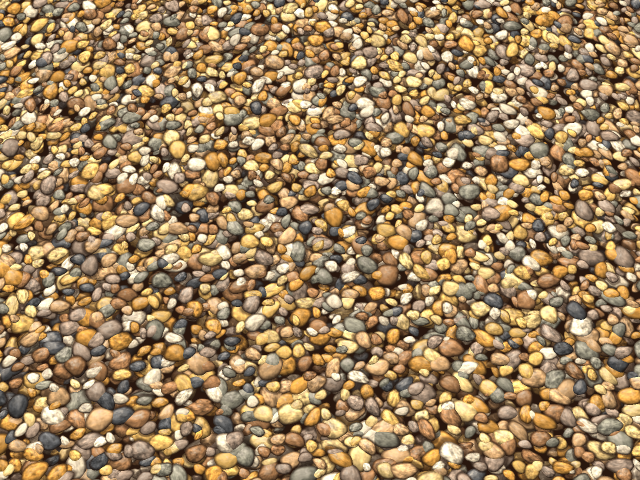
This texture is drawn by a Shadertoy shader. Its source:

```glsl
// A bed of wet river pebbles seen at a slant, smaller towards the top.
// Two layers of jittered, overlapping domes are searched for the topmost stone,
// which is then lit from above, shaded at its contacts and given a wet sheen.

#define ROWS 33.0         // stones per canvas height at the lower edge
#define PERSPECTIVE 0.4   // shrinkage from bottom to top
#define FORESHORTEN 1.1   // vertical squash of the ground
#define SIZE_MIN 0.50     // half length of the stones, in cells
#define SIZE_MAX 1.08
#define LAYER_DROP 0.85   // depth of the lower layer
#define EXPOSURE 1.17
#define SHEEN 0.42
#define GRAIN 0.30
#define AA 2              // samples per side of a pixel

const vec3 GAP = vec3(0.16, 0.09, 0.055);
const vec3 SKY = vec3(0.93, 0.87, 0.79);
const vec3 LIGHT = vec3(-0.20, 0.56, 0.80);

// Stone colours, ordered from warm to cool
const vec3 STONES[9] = vec3[9](
    vec3(0.88, 0.74, 0.48), vec3(0.84, 0.66, 0.36), vec3(0.76, 0.54, 0.25),
    vec3(0.74, 0.58, 0.40), vec3(0.60, 0.43, 0.28), vec3(0.88, 0.80, 0.67),
    vec3(0.60, 0.51, 0.43), vec3(0.50, 0.48, 0.41), vec3(0.30, 0.30, 0.30));

float hash(vec2 p) {
    return fract(sin(dot(p, vec2(12.9898, 78.233))) * 43758.5453);
}

float noise(vec2 p) {
    vec2 i = floor(p), f = fract(p);
    f = f * f * (3.0 - 2.0 * f);
    vec2 e = vec2(0.0, 1.0);
    return mix(mix(hash(i), hash(i + e.yx), f.x),
               mix(hash(i + e.xy), hash(i + e.yy), f.x), f.y);
}

mat2 rotation(float a) {
    float c = cos(a), s = sin(a);
    return mat2(c, s, -s, c);
}

// Colour of a stone, with veins and grain on its surface
vec3 stoneColor(vec2 id, vec2 q) {
    float patchShift = 0.22 * (noise(id * 0.11) - 0.5);
    float pick = clamp(hash(id + 6.1) + patchShift, 0.0, 0.999);
    vec3 color = STONES[int(pick * 8.6)];
    vec2 s = q + 7.0 * hash(id + 8.3);
    float grain = 0.6 * noise(s * 3.0) + 0.4 * noise(s * 8.0) - 0.5;
    float rough = 0.5 + 1.3 * hash(id + 4.9);
    return color * (0.88 + 0.24 * hash(id + 5.7)) * (1.0 + 2.0 * GRAIN * rough * grain);
}

vec3 pebbles(vec2 p) {
    float topHeight = -9.0, topRank = -9.0, topDist = 1.0, shadowRank = -9.0;
    vec2 topId = vec2(0.0), topQ = vec2(0.0), topSlope = vec2(0.0);

    // Find the topmost stone and the strongest nearby occluder
    for (int layer = 0; layer < 2; layer++) {
        vec2 g = p + float(layer) * vec2(217.37, 109.61);
        vec2 cell = floor(g);
        for (int j = -2; j <= 2; j++)
        for (int i = -2; i <= 2; i++) {
            vec2 id = cell + vec2(i, j);
            vec2 r = g - id - vec2(hash(id), hash(id + 1.7));
            float h = hash(id + 2.3);
            float size = mix(SIZE_MIN, SIZE_MAX, h * h);
            vec2 axes = size * vec2(1.0, mix(0.56, 0.92, hash(id + 3.1)));
            mat2 turn = rotation(2.5 * (hash(id + 9.7) - 0.5));
            vec2 q = (r * turn) / axes;
            q += 0.10 * sin(q.yx * 2.7 + 6.28 * vec2(h, hash(id + 7.9)));
            float d = length(q);
            float rank = hash(id + 11.3) - LAYER_DROP * float(layer);
            if (d < 1.0) {
                float height = rank + 0.5 * sqrt(1.0 - d * d);
                if (height > topHeight) {
                    topHeight = height;
                    topRank = rank;
                    topDist = d;
                    topId = id;
                    topQ = q;
                    topSlope = turn * q;
                }
            } else {
                shadowRank = max(shadowRank, rank - 1.8 * (d - 1.0));
            }
        }
    }
    if (topHeight < -8.0) return GAP;

    // Rounded normal with a slightly uneven skin
    vec2 skin = topQ * 3.5 + 9.0 * hash(topId);
    vec2 bump = vec2(noise(skin), noise(skin + 31.0)) - 0.5;
    float rise = sqrt(max(1.0 - topDist * topDist, 0.0));
    vec3 normal = normalize(vec3(topSlope * 0.85 + 0.45 * bump, rise + 0.3));

    // Daylight, dark rims and contact shadows
    vec3 light = normalize(LIGHT);
    float diffuse = max(dot(normal, light), 0.0);
    float rim = mix(0.38, 1.0, smoothstep(1.0, 0.74, topDist));
    float contact = mix(1.0, 0.42, smoothstep(0.0, 0.6, shadowRank - topRank));
    float open = rim * contact * mix(0.72, 1.0, smoothstep(-0.7, 0.2, topRank));
    vec3 color = stoneColor(topId, topQ) * (0.42 + 0.78 * diffuse) * EXPOSURE;
    color = mix(GAP * 0.8, color, open);

    // Wet reflection of the sky
    float mirror = max(dot(normal, normalize(light + vec3(0.0, 0.0, 1.0))), 0.0);
    float wet = SHEEN * smoothstep(0.86, 1.0, mirror) * hash(topId + 13.1);
    wet += 0.45 * pow(mirror, 60.0) * smoothstep(0.4, 0.8, noise(skin * 1.6));
    return mix(color, SKY, clamp(wet * open, 0.0, 0.8));
}

// Canvas position to ground position
vec2 ground(vec2 uv) {
    float w = 1.0 - PERSPECTIVE * uv.y;
    return ROWS * vec2(uv.x / w, -FORESHORTEN * log(w) / PERSPECTIVE);
}

void mainImage(out vec4 fragColor, in vec2 fragCoord) {
    vec3 sum = vec3(0.0);
    for (int j = 0; j < AA; j++)
    for (int i = 0; i < AA; i++) {
        vec2 offset = (vec2(i, j) + 0.5) / float(AA) - 0.5;
        vec2 uv = (fragCoord + offset) / iResolution.y;
        uv.x -= 0.5 * iResolution.x / iResolution.y;
        sum += min(pebbles(ground(uv)), vec3(1.0));
    }
    fragColor = vec4(sum / float(AA * AA), 1.0);
}
```
